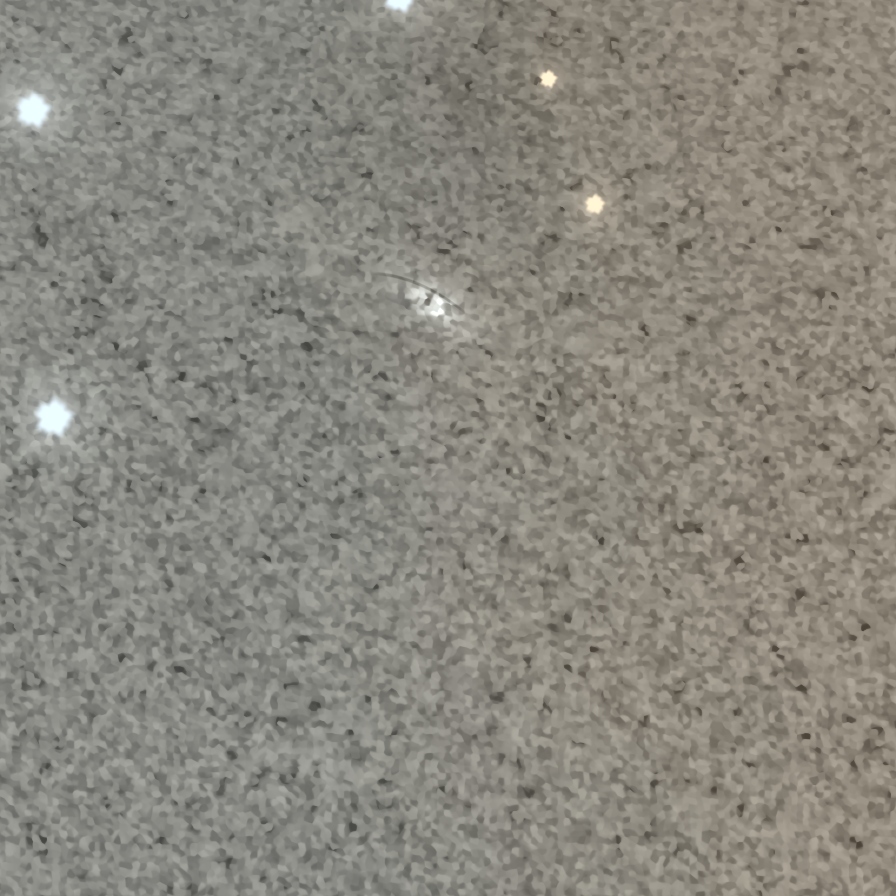
Give the GLSL for this texture, as a Shadertoy shader.

```glsl
// Polished speckled granite floor with soft lamp reflections and a hairline scratch.

const vec3 COOL_STONE = vec3(0.528, 0.532, 0.510);
const vec3 WARM_STONE = vec3(0.570, 0.538, 0.487);
const vec3 COOL_LIGHT = vec3(0.93, 1.00, 1.04);
const vec3 WARM_LIGHT = vec3(1.05, 0.97, 0.84);
const float FINE_GRAINS = 135.0;   // grains across the canvas
const float COARSE_GRAINS = 72.0;
const float FINE_CONTRAST = 0.20;
const float COARSE_CONTRAST = 0.09;
const float FLECK_DEPTH = 0.13;
const float GRAIN_LEAN = 2.1;      // mean grain direction in radians
const float LEAN_SPREAD = 2.4;

vec3 hash3(vec2 cell) {
    vec3 q = fract(cell.xyx * vec3(0.1031, 0.1030, 0.0973));
    q += dot(q, q.yxz + 33.33);
    return fract((q.xxy + q.yzz) * q.zyx);
}

// Cellular noise: elongated grains of random tone, blended softly. Range 0 to 1.
float grainTone(vec2 p) {
    vec2 cell = floor(p);
    float toneSum = 0.0, weightSum = 0.0001;
    for (int y = -1; y <= 1; y++)
    for (int x = -1; x <= 1; x++) {
        vec2 id = cell + vec2(x, y);
        vec3 place = hash3(id);
        vec3 look = hash3(id + 217.0);
        vec2 d = p - id - 0.15 - 0.7 * place.xy;
        float a = GRAIN_LEAN + LEAN_SPREAD * (place.z - 0.5);
        vec2 axis = vec2(cos(a), sin(a));
        float along = dot(d, axis), across = dot(d, vec2(-axis.y, axis.x));
        float weight = exp(-4.0 * along * along - 11.0 * across * across);
        toneSum += weight * look.x;
        weightSum += weight;
    }
    return toneSum / weightSum;
}

// Slow cloudy variation from layered sines, about -1 to 1.
float clouds(vec2 p) {
    float sum = 0.0, amp = 0.5;
    for (int i = 0; i < 4; i++) {
        sum += amp * sin(p.x + 1.7 * sin(p.y)) * cos(p.y - 1.3 * sin(0.8 * p.x));
        p = mat2(1.5, 1.1, -1.1, 1.5) * p + 2.7;
        amp *= 0.6;
    }
    return sum;
}

// Lamp reflection: x is the bright core, y the halo around it.
vec2 lamp(vec2 uv, vec2 centre, float radius) {
    vec2 d = uv - centre;
    float angle = atan(d.y, d.x);
    float r = length(d) / radius;
    float rim = 1.0 + 0.09 * sin(5.0 * angle + 1.0) + 0.06 * sin(9.0 * angle);
    return vec2(1.0 - smoothstep(0.65, 1.2, r / rim), exp(-0.75 * r));
}

vec3 addLamp(vec3 col, vec2 glow, vec3 light, float halo) {
    return mix(col + halo * glow.y * light, light, glow.x);
}

void mainImage(out vec4 fragColor, in vec2 fragCoord) {
    vec2 uv = fragCoord / iResolution.xy;

    // Stone tint: cool at the left, warm at the right, shaded at the top middle
    float cloud = clouds(uv * 6.0 + 1.3);
    float warmth = smoothstep(0.3, 0.95, uv.x + 0.12 * uv.y + 0.10 * cloud);
    vec3 col = mix(COOL_STONE, WARM_STONE, warmth);
    vec2 shade = (uv - vec2(0.53, 0.90)) / vec2(0.16, 0.15);
    col += 0.014 * cloud - 0.045 * exp(-dot(shade, shade));
    col += 0.012 * smoothstep(0.6, 0.0, uv.y);

    // Grains, packed tighter toward the far edge
    vec2 floorPos = uv * vec2(1.0, 1.0 + 0.15 * uv.y);
    float fine = grainTone(floorPos * FINE_GRAINS) - 0.5;
    float coarse = grainTone(floorPos * COARSE_GRAINS + 41.0) - 0.5;
    float speck = FINE_CONTRAST * fine + COARSE_CONTRAST * coarse;
    speck *= speck < 0.0 ? 1.1 : 0.85;
    float fleck = smoothstep(0.30, 0.48, -coarse) * smoothstep(0.0, 0.35, -fine);
    float gloss = mix(1.0, 0.8, smoothstep(0.5, 1.0, uv.y));
    col += gloss * (speck - FLECK_DEPTH * fleck) * vec3(1.0, 1.0, 0.97);

    // Broken glare with a curved scratch across it
    vec2 g = mat2(0.85, 0.53, -0.53, 0.85) * (uv - vec2(0.484, 0.660));
    g = vec2(0.85 * (uv.x - 0.484) - 0.53 * (uv.y - 0.660),
             0.53 * (uv.x - 0.484) + 0.85 * (uv.y - 0.660));
    float sheen = exp(-dot(g / vec2(0.075, 0.032), g / vec2(0.075, 0.032)));
    float hot = exp(-dot(g / vec2(0.023, 0.014), g / vec2(0.023, 0.014)));
    col += COOL_LIGHT * (0.11 * sheen + hot * (0.22 + 0.65 * fine));
    float run = uv.x - 0.41;
    float offset = abs(uv.y - 0.695 + 3.7 * run * run);
    float span = smoothstep(0.0, 0.03, run) * smoothstep(0.115, 0.09, run);
    col -= 0.15 * span * smoothstep(0.0028, 0.0006, offset);

    // Lamp reflections
    col = addLamp(col, lamp(uv, vec2(0.037, 0.877), 0.018), COOL_LIGHT, 0.30);
    col = addLamp(col, lamp(uv, vec2(0.060, 0.534), 0.020), COOL_LIGHT, 0.30);
    col = addLamp(col, lamp(uv, vec2(0.446, 1.004), 0.017), COOL_LIGHT, 0.25);
    col = addLamp(col, lamp(uv, vec2(0.612, 0.912), 0.009), WARM_LIGHT, 0.20);
    col = addLamp(col, lamp(uv, vec2(0.664, 0.772), 0.010), WARM_LIGHT, 0.32);

    fragColor = vec4(clamp(col, 0.0, 1.0), 1.0);
}
```
